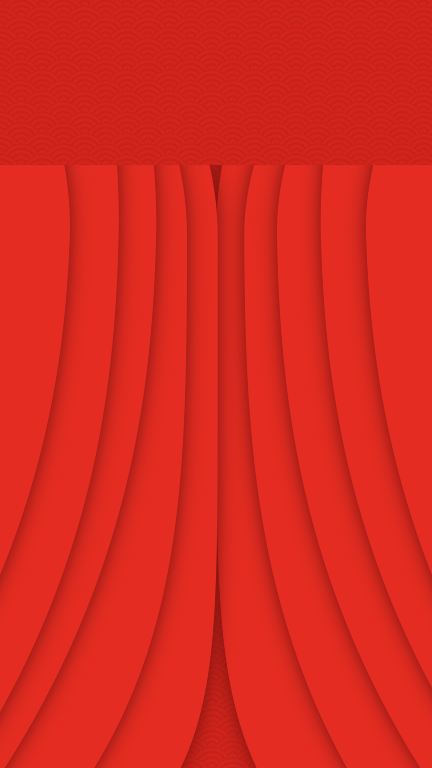
Give the GLSL for this background, as a Shadertoy shader.

```glsl
// Red stage curtain with overlapping folds under a band of scalloped wave pattern.
#define CLOTH vec3(0.898, 0.174, 0.132)
#define BACKDROP vec3(0.825, 0.141, 0.106)
#define SHADE vec3(0.42, 0.055, 0.045)
#define CURTAIN_TOP 0.785
#define SCALE_RADIUS 0.049
#define RING_COUNT 4.0
#define LINE_DEPTH 0.06
#define SHADOW_WIDTH 0.024
#define SHADOW_DEPTH 0.46
#define FLARE_LENGTH 0.12
#define FOLDS 5

// Each fold, outermost first: widest reach, inset at the top, sweep at the foot, sweep power.
const vec4 LEFT_FOLDS[FOLDS] = vec4[FOLDS](
    vec4(0.164, 0.015, 0.414, 2.40),
    vec4(0.276, 0.005, 0.354, 2.56),
    vec4(0.363, 0.007, 0.352, 2.53),
    vec4(0.433, 0.018, 0.215, 4.00),
    vec4(0.504, 0.019, 0.086, 8.00));
const vec4 RIGHT_FOLDS[FOLDS] = vec4[FOLDS](
    vec4(0.155, 0.019, 0.391, 2.40),
    vec4(0.259, 0.007, 0.370, 2.50),
    vec4(0.360, 0.020, 0.333, 2.64),
    vec4(0.435, 0.023, 0.238, 3.26),
    vec4(0.500, 0.014, 0.094, 7.00));

// Overlapping scales: the lowest row that covers the point is in front.
float scaleLines(vec2 p, float pixel) {
    vec2 q = p / SCALE_RADIUS;
    float firstRow = ceil(2.0 * (q.y - 1.0));
    float dist = 1.0;
    for (int i = 0; i < 4; i++) {
        float row = firstRow + float(i);
        float x = mod(q.x + mod(row, 2.0) + 1.0, 2.0) - 1.0;
        dist = length(vec2(x, q.y - 0.5 * row));
        if (dist < 1.0) break;
    }
    float ring = abs(fract(dist * RING_COUNT) - 0.5);
    float blur = max(0.08, pixel * RING_COUNT / SCALE_RADIUS);
    return smoothstep(0.28 - blur, 0.28 + blur, ring);
}

// Paint folds from the innermost outward, each casting a shadow past its edge.
void drawCurtain(inout vec3 color, float x, float drop, float height,
                 vec4 folds[FOLDS], float pixel) {
    for (int i = FOLDS - 1; i >= 0; i--) {
        vec4 fold = folds[i];
        float flare = max(1.0 - drop / FLARE_LENGTH, 0.0);
        float edge = fold.x - fold.y * flare * flare - fold.z * pow(drop, fold.w);
        float slope = (2.0 * fold.y * flare / FLARE_LENGTH
                     - fold.z * fold.w * pow(drop, fold.w - 1.0)) / height;
        float dist = (x - edge) / sqrt(1.0 + slope * slope);
        float fade = max(dist, 0.0) / SHADOW_WIDTH;
        float shadow = SHADOW_DEPTH * exp(-fade * (1.0 + 0.3 * fade));
        color = mix(color, SHADE, shadow);
        color = mix(color, CLOTH, smoothstep(pixel, -pixel, dist));
    }
}

void mainImage(out vec4 fragColor, in vec2 fragCoord) {
    vec2 uv = fragCoord / iResolution.xy;
    float aspect = iResolution.y / iResolution.x;
    float pixel = 0.6 / iResolution.x;

    // Patterned backdrop
    float lines = scaleLines(vec2(uv.x, uv.y * aspect), pixel);
    vec3 backdrop = BACKDROP * (1.0 - LINE_DEPTH * lines);

    // Right half lies beneath the left half
    float drop = max((CURTAIN_TOP - uv.y) / CURTAIN_TOP, 0.0001);
    float height = CURTAIN_TOP * aspect;
    vec3 color = backdrop;
    drawCurtain(color, 1.0 - uv.x, drop, height, RIGHT_FOLDS, pixel);
    drawCurtain(color, uv.x, drop, height, LEFT_FOLDS, pixel);

    // The upper band covers the head of the curtain
    float band = smoothstep(-pixel, pixel, (uv.y - CURTAIN_TOP) * aspect);
    fragColor = vec4(mix(color, backdrop, band), 1.0);
}
```
